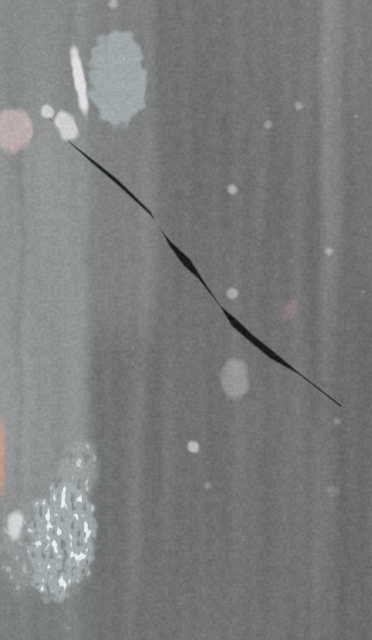
A Shadertoy shader for this texture:

```glsl
// Worn grey painted surface: vertical streaks, chipped pale patches and a
// diagonal crack. Tone comes from soft bands and gradient noise; chips are
// rough-edged ellipses, and the crack is a chain of tapered segments.
#define BASE_TONE 0.447
#define LEFT_LIFT 0.125
#define STREAK_GAIN 0.045
#define GRAIN_GAIN 0.045
#define EDGE_ROUGHNESS 0.30
#define CRACK_SOFTNESS 0.24
#define CRACK_COLOR vec3(0.07, 0.075, 0.085)
#define CHIP_COLOR vec3(0.65, 0.68, 0.685)
#define FLAKE_COLOR vec3(0.87, 0.87, 0.88)
#define PINK_COLOR vec3(0.77, 0.70, 0.70)

vec2 hashGradient(vec2 cell) {
    vec3 q = fract(cell.xyx * vec3(0.1031, 0.1030, 0.0973));
    q += dot(q, q.yzx + 33.33);
    float angle = 6.2832 * fract((q.x + q.y) * q.z);
    return vec2(cos(angle), sin(angle));
}

float gradientNoise(vec2 p) {
    vec2 i = floor(p), f = fract(p);
    vec2 u = f * f * f * (f * (f * 6.0 - 15.0) + 10.0);
    float a = dot(hashGradient(i), f);
    float b = dot(hashGradient(i + vec2(1, 0)), f - vec2(1, 0));
    float c = dot(hashGradient(i + vec2(0, 1)), f - vec2(0, 1));
    float d = dot(hashGradient(i + 1.0), f - 1.0);
    return mix(mix(a, b, u.x), mix(c, d, u.x), u.y);
}

// Soft window that is one between lo and hi
float band(float x, float lo, float hi, float soft) {
    return smoothstep(lo - soft, lo + soft, x) * (1.0 - smoothstep(hi - soft, hi + soft, x));
}

// Tilted ellipse with a ragged rim; soft is a width in canvas units
float chip(vec2 p, vec2 center, vec2 radius, float tilt, float soft) {
    vec2 d = p - center;
    float c = cos(tilt), s = sin(tilt);
    d = vec2(c * d.x + s * d.y, c * d.y - s * d.x);
    float rim = length(d / radius) + EDGE_ROUGHNESS * gradientNoise(p * 0.55 + center);
    float dist = (rim - 1.0) * min(radius.x, radius.y);
    return 1.0 - smoothstep(-soft, soft, dist);
}

// Broad lighting and vertical streaks
float surfaceTone(vec2 p) {
    float wobble = 1.2 * gradientNoise(vec2(p.x * 0.1, p.y * 0.07));
    float x = p.x + wobble;
    float tone = BASE_TONE;
    float leftHeight = mix(0.75, 1.0, smoothstep(12.0, 26.0, p.y));
    leftHeight *= 1.0 - 0.65 * smoothstep(68.0, 98.0, p.y);
    tone += LEFT_LIFT * leftHeight * (1.0 - smoothstep(12.3, 15.2, x));
    tone += 0.06 * band(x, 13.5, 25.0, 2.2) * (1.0 - smoothstep(45.0, 58.0, p.y));
    tone += 0.035 * (1.0 - smoothstep(4.0, 35.0, p.y)) * smoothstep(20.0, 58.0, p.x);
    tone += 0.055 * band(x, 50.2, 53.5, 1.0) * (1.0 - smoothstep(30.0, 62.0, p.y));
    tone -= 0.025 * smoothstep(50.0, 56.0, x) * smoothstep(35.0, 55.0, p.y);
    tone += 0.035 * band(x, 20.6, 22.3, 0.8) * band(p.y, 56.0, 92.0, 6.0);
    tone += 0.030 * band(x, 40.5, 42.0, 0.7) * (band(p.y, 18.0, 34.0, 5.0) + band(p.y, 61.0, 68.0, 3.0));
    tone += 0.025 * band(x, 49.0, 51.0, 0.8) * band(p.y, 68.0, 93.0, 6.0);
    tone -= 0.045 * band(x, 2.6, 3.8, 0.7) * band(p.y, 20.0, 78.0, 6.0);
    tone += STREAK_GAIN * gradientNoise(vec2(p.x * 0.42, p.y * 0.022 + 7.0));
    // Faint oval swirls near the top
    float ring = length((p - vec2(35.0, 16.0)) / vec2(1.0, 1.7));
    tone += 0.007 * sin(ring * 2.1) * exp(-ring * ring * 0.01);
    return tone;
}

// Dark coverage; each node holds position and half width
float crack(vec2 p) {
    const vec3 nodes[15] = vec3[15](
        vec3(7.2, 17.8, -0.06), vec3(11.1, 22.4, 0.0), vec3(14.3, 25.1, 0.2),
        vec3(18.2, 28.3, 0.28), vec3(23.4, 33.2, 0.16), vec3(24.7, 35.2, -0.22),
        vec3(26.7, 38.2, 0.28), vec3(29.2, 41.0, 0.66), vec3(31.2, 43.4, 0.22),
        vec3(34.4, 47.8, -0.02), vec3(36.7, 50.5, 0.6), vec3(39.1, 52.7, 0.5),
        vec3(42.4, 55.4, 0.55), vec3(46.9, 58.5, 0.05), vec3(53.2, 63.4, 0.08));
    float cover = 0.0;
    for (int i = 0; i < 14; i++) {
        vec2 along = nodes[i + 1].xy - nodes[i].xy, rel = p - nodes[i].xy;
        float t = clamp(dot(rel, along) / dot(along, along), 0.0, 1.0);
        float d = length(rel - along * t) - mix(nodes[i].z, nodes[i + 1].z, t);
        cover = max(cover, 1.0 - smoothstep(-CRACK_SOFTNESS, CRACK_SOFTNESS, d));
    }
    return cover;
}

// Small pale spots; each holds position, radius and strength
float spots(vec2 p) {
    const vec4 marks[10] = vec4[10](
        vec4(36.3, 29.6, 0.7, 0.24), vec4(36.3, 45.8, 0.9, 0.20), vec4(30.2, 69.8, 0.9, 0.28),
        vec4(51.4, 39.3, 0.6, 0.15), vec4(41.9, 19.5, 0.6, 0.15), vec4(46.6, 16.5, 0.6, 0.15),
        vec4(32.5, 75.9, 0.5, 0.12), vec4(52.0, 76.8, 0.9, 0.07), vec4(17.7, 0.5, 0.7, 0.16),
        vec4(52.7, 65.8, 0.5, 0.12));
    float light = 0.0;
    for (int i = 0; i < 10; i++)
        light += marks[i].w * chip(p, marks[i].xy, marks[i].zz, 0.0, 0.4);
    return light;
}

void mainImage(out vec4 fragColor, in vec2 fragCoord) {
    // Hundredths of the canvas height, measured down from the top left
    vec2 p = vec2(fragCoord.x, iResolution.y - fragCoord.y) * 100.0 / iResolution.y;
    float tone = surfaceTone(p);
    float cool = 1.0 - smoothstep(10.0, 35.0, p.x);
    vec3 color = vec3(tone) + vec3(-0.006, 0.006, 0.003) * cool;
    color += vec3(0.16, 0.02, -0.03) * band(p.y, 66.0, 77.0, 2.0) * (1.0 - smoothstep(0.2, 1.1, p.x));

    // Large chips and the pale lower patch
    color = mix(color, CHIP_COLOR, 0.85 * chip(p, vec2(18.3, 12.3), vec2(4.4, 7.4), 0.0, 0.5));
    color = mix(color, PINK_COLOR, 0.85 * chip(p, vec2(2.0, 20.2), vec2(2.9, 3.4), 0.0, 0.5));
    float patchMask = chip(p, vec2(9.6, 84.2), vec2(5.1, 9.4), 0.12, 0.7);
    patchMask = max(patchMask, 0.6 * chip(p, vec2(12.0, 74.0), vec2(3.0, 5.2), 0.3, 0.9));
    patchMask = max(patchMask, 0.4 * chip(p, vec2(4.0, 86.0), vec2(4.2, 6.5), 0.0, 1.0));
    color = mix(color, CHIP_COLOR + 0.01, 0.85 * patchMask);
    float fleck = gradientNoise(p * vec2(0.85, 0.5) + 3.0) + 0.5 * gradientNoise(p * vec2(1.7, 1.1));
    color += patchMask * (0.27 * smoothstep(0.15, 0.48, fleck) - 0.12 * smoothstep(0.15, 0.5, -fleck));

    // Crack, then the bright flakes around it
    color = mix(color, CRACK_COLOR, 0.94 * crack(p));
    float flakes = chip(p, vec2(12.4, 12.4), vec2(0.85, 5.2), -0.18, 0.3);
    flakes = max(flakes, 0.8 * chip(p, vec2(7.4, 17.4), vec2(1.0), 0.0, 0.35));
    flakes = max(flakes, 0.8 * chip(p, vec2(10.4, 19.8), vec2(1.6, 2.4), -0.5, 0.4));
    flakes = max(flakes, 0.85 * chip(p, vec2(2.4, 82.0), vec2(1.2, 2.1), 0.1, 0.4));
    color = mix(color, FLAKE_COLOR, flakes);
    color += spots(p) + 0.13 * chip(p, vec2(36.7, 59.2), vec2(2.1, 3.0), 0.0, 0.55);
    color += vec3(0.09, 0.04, 0.045) * chip(p, vec2(45.2, 48.5), vec2(1.2, 1.7), 0.4, 0.7);

    // Mottling, grain and sparse dust
    float grain = gradientNoise(p * 1.9) + 0.6 * gradientNoise(p * 0.7) + 0.5 * gradientNoise(p * 3.3);
    float dust = smoothstep(0.48, 0.68, gradientNoise(p * 0.8 + 41.0));
    color += GRAIN_GAIN * grain + 0.09 * dust;
    fragColor = vec4(clamp(color, 0.0, 1.0), 1.0);
}
```
